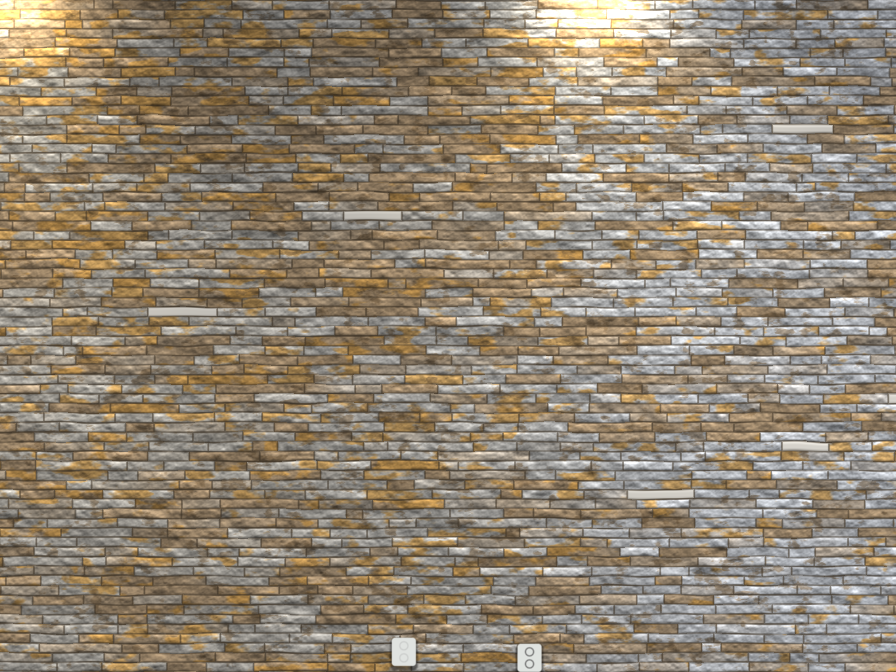
This texture is drawn by a Shadertoy shader. Its source:

```glsl
// Split-face stone cladding: thin staggered courses of rough grey, tan and ochre
// strips under two ceiling spotlights, with two wall sockets near the floor.
// Stones come from jittered joints per course; noise gives relief and stains.

const float ROWS = 70.0;            // courses over the canvas height
const float COLS = 17.0;            // mean stones over the canvas width
const float JOINT_JITTER = 0.38;    // spread of the vertical joints, in stones
const float JOINT_WIDTH = 0.0013;   // in canvas heights
const float COURSE_WOBBLE = 0.22;   // in courses
const float RELIEF = 0.62;
const float AMBIENT = 0.88;
const float SMOOTH_SHARE = 0.008;   // share of pale, smooth stones

const vec3 GREY = vec3(0.61, 0.60, 0.58);
const vec3 COOL_GREY = vec3(0.64, 0.655, 0.68);
const vec3 TAN = vec3(0.58, 0.50, 0.40);
const vec3 OCHRE = vec3(0.68, 0.51, 0.25);
const vec3 BROWN = vec3(0.42, 0.34, 0.24);
const vec3 PALE = vec3(0.80, 0.79, 0.77);
const vec3 JOINT = vec3(0.25, 0.21, 0.16);
const vec3 LAMP = vec3(1.0, 0.94, 0.80);
const vec3 PLASTIC = vec3(0.88, 0.89, 0.88);

const vec2 LAMP_LEFT = vec2(0.02, 1.03);
const vec2 LAMP_RIGHT = vec2(0.89, 1.03);
const vec2 SOCKET_LEFT = vec2(0.601, 0.030);
const vec2 SOCKET_RIGHT = vec2(0.788, 0.021);
const vec2 SOCKET_HALF = vec2(0.018, 0.021);

float hash(vec2 p) {
    return fract(sin(dot(p, vec2(127.1, 311.7))) * 43758.5);
}

float noise(vec2 p) {
    vec2 i = floor(p), f = fract(p);
    f = f * f * (3.0 - 2.0 * f);
    return mix(mix(hash(i), hash(i + vec2(1, 0)), f.x),
               mix(hash(i + vec2(0, 1)), hash(i + vec2(1, 1)), f.x), f.y);
}

float fbm(vec2 p) {
    float sum = 0.0, amp = 0.5;
    for (int i = 0; i < 4; i++) {
        sum += amp * noise(p);
        p = p * 2.03 + 17.3;
        amp *= 0.5;
    }
    return sum / 0.9375;
}

// Position of a vertical joint, in stones
float jointX(float k, float row) {
    return k + JOINT_JITTER * (2.0 * hash(vec2(k, row)) - 1.0);
}

float roughness(vec2 p) {
    return fbm(p * vec2(42.0, 62.0));
}

// Pool of light that widens below a lamp
float pool(vec2 p, vec2 lamp, float spread) {
    vec2 d = p - lamp;
    float drop = max(-d.y, 0.0);
    float across = d.x / (0.10 + spread * drop);
    float hot = exp(-dot(d, d) / 0.011);
    return 0.48 * exp(-across * across - 2.6 * drop) + 0.85 * hot;
}

float roundBox(vec2 p, vec2 halfSize, float radius) {
    vec2 q = abs(p) - halfSize + radius;
    return length(max(q, 0.0)) + min(max(q.x, q.y), 0.0) - radius;
}

vec3 stoneWall(vec2 p, float aspect, float px) {
    // Course and stone under this point
    float y = p.y * ROWS + COURSE_WOBBLE * (noise(p * vec2(22.0, 35.0)) - 0.5);
    float row = floor(y), v = fract(y);
    float x = p.x / aspect * COLS + hash(vec2(row, 5.0));
    float k = floor(x + 0.5);
    if (x < jointX(k, row)) k -= 1.0;
    vec2 id = vec2(k, row);
    float side = min(x - jointX(k, row), jointX(k + 1.0, row) - x) * aspect / COLS;
    float level = min(v, 1.0 - v) / ROWS;
    float tone = hash(id + 31.7), depth = hash(id + 83.1);
    float worn = step(SMOOTH_SHARE, hash(id + 57.9));

    // Stone colour, cooler to the right, with ochre and brown stains
    float cool = smoothstep(0.35, 1.25, p.x + 0.3 * (noise(p * 4.0) - 0.5));
    float warmth = tone + 0.5 * (fbm(p * 5.0 + 3.0) - 0.5) - 0.22 * cool;
    vec3 col = mix(mix(GREY, COOL_GREY, cool), TAN, smoothstep(0.35, 0.75, warmth));
    float stain = fbm(p * vec2(24.0, 48.0) + 9.0 * hash(id + 12.3));
    float region = 0.14 * (fbm(p * 3.5 + 8.0) - 0.5) + 0.07 * (p.y - 0.5) - 0.06 * cool;
    stain += region + 0.24 * (hash(id + 44.0) - 0.5);
    col = mix(col, OCHRE, 0.75 * smoothstep(0.56, 0.70, stain));
    col = mix(col, BROWN, 0.55 * smoothstep(0.60, 0.76, fbm(p * vec2(50.0, 85.0) + 40.0)));
    col *= 0.90 + 0.20 * depth;

    // Rough face lit from above
    float slope = roughness(p) - roughness(p + vec2(0.001, 0.0035));
    float grain = noise(p * vec2(150.0, 190.0)) - 0.5;
    col *= 1.0 + worn * (RELIEF * 2.6 * slope + 0.16 * grain);
    col = mix(PALE, col, worn);
    col *= 1.0 + 0.20 * depth * smoothstep(0.55, 0.9, v);
    col *= 1.0 - 0.34 * depth * smoothstep(0.35, 0.0, v);

    // Broken dark joints
    float blur = 0.8 * px;
    float bed = 1.0 - smoothstep(JOINT_WIDTH - blur, JOINT_WIDTH + blur, level);
    float head = 1.0 - smoothstep(JOINT_WIDTH - blur, JOINT_WIDTH + blur, side);
    float gap = max(bed * (0.30 + 0.5 * noise(p * vec2(30.0, 70.0))), 0.6 * head);
    return mix(col, JOINT, gap);
}

void mainImage(out vec4 fragColor, in vec2 fragCoord) {
    float px = 1.0 / iResolution.y;
    float aspect = iResolution.x * px;
    vec2 p = fragCoord * px;
    vec3 col = stoneWall(p, aspect, px);

    // Spotlights over dim daylight
    float light = pool(p, LAMP_LEFT, 0.30) + pool(p, LAMP_RIGHT, 0.75);
    float ambient = AMBIENT + 0.10 * smoothstep(0.5, 1.3, p.x) - 0.10 * smoothstep(0.5, 1.0, p.y);
    col *= ambient + 1.15 * light * LAMP;
    col += 0.22 * LAMP * smoothstep(0.6, 1.3, light);

    // Sockets: a soft shadow, a plate and two dark outlets
    for (int i = 0; i < 2; i++) {
        vec2 q = p - (i == 0 ? SOCKET_LEFT : SOCKET_RIGHT);
        float shade = roundBox(q + vec2(0.0, 0.004), SOCKET_HALF, 0.005);
        col *= 1.0 - 0.45 * smoothstep(0.005, 0.0, shade);
        float plate = roundBox(q, SOCKET_HALF, 0.005);
        col = mix(col, PLASTIC, smoothstep(px, -px, plate));
        float ring = abs(length(vec2(q.x, abs(q.y) - 0.009)) - 0.006) - 0.001;
        col = mix(col, vec3(0.35), (i == 0 ? 0.15 : 0.75) * smoothstep(px, -px, ring));
    }
    fragColor = vec4(clamp(col, 0.0, 1.0), 1.0);
}
```
